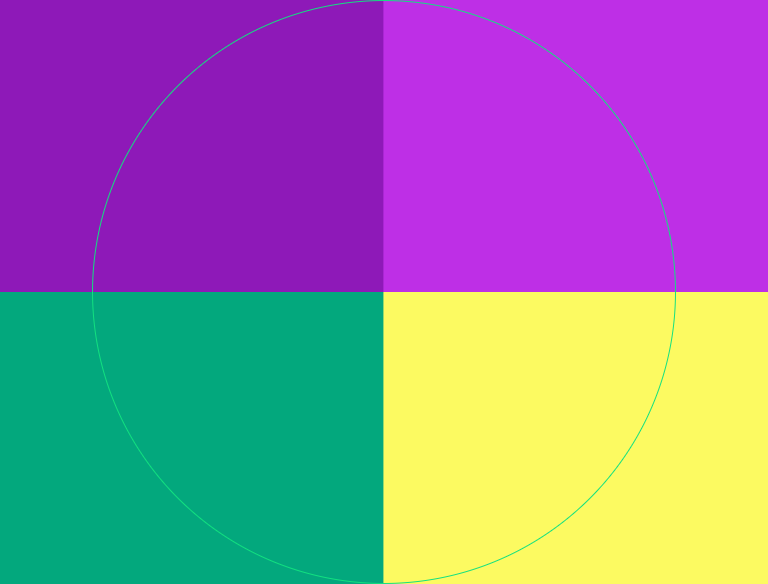
A WebGL 1 fragment shader for this background:

```glsl
precision highp float;

uniform vec2 u_resolution;

const vec3 DARK_PURPLE = vec3(0.557, 0.098, 0.722);
const vec3 BRIGHT_PURPLE = vec3(0.745, 0.184, 0.902);
const vec3 GREEN = vec3(0.01, 0.66, 0.49);
const vec3 YELLOW = vec3(0.99, 0.98, 0.38);
const vec3 RING_GREEN = vec3(0.07, 0.88, 0.5);

// Lengths are fractions of the canvas height
const vec2 SPLIT = vec2(-0.001, 0.0);
const float RING_RADIUS = 0.4991;
const float RING_WIDTH = 0.0017;

// Antialiased step across a signed distance
float coverage(float dist, float pixel) {
    return clamp(dist / pixel + 0.5, 0.0, 1.0);
}

// Share of a pixel covered by a thin circular outline
float ring(vec2 p, float radius, float width, float pixel) {
    float dist = length(p) - radius;
    return coverage(dist + 0.5 * width, pixel) - coverage(dist - 0.5 * width, pixel);
}

// Four flat panels meeting at the split point
vec3 quadrants(vec2 p, vec2 split, float pixel) {
    float right = coverage(p.x - split.x, pixel);
    float upper = coverage(p.y - split.y, pixel);
    vec3 lowerColor = mix(GREEN, YELLOW, right);
    vec3 upperColor = mix(DARK_PURPLE, BRIGHT_PURPLE, right);
    return mix(lowerColor, upperColor, upper);
}

void main() {
    float pixel = 1.0 / u_resolution.y;
    vec2 p = (gl_FragCoord.xy - 0.5 * u_resolution) * pixel;

    vec3 color = quadrants(p, SPLIT, pixel);
    color = mix(color, RING_GREEN, ring(p, RING_RADIUS, RING_WIDTH, pixel));

    gl_FragColor = vec4(color, 1.0);
}
```
